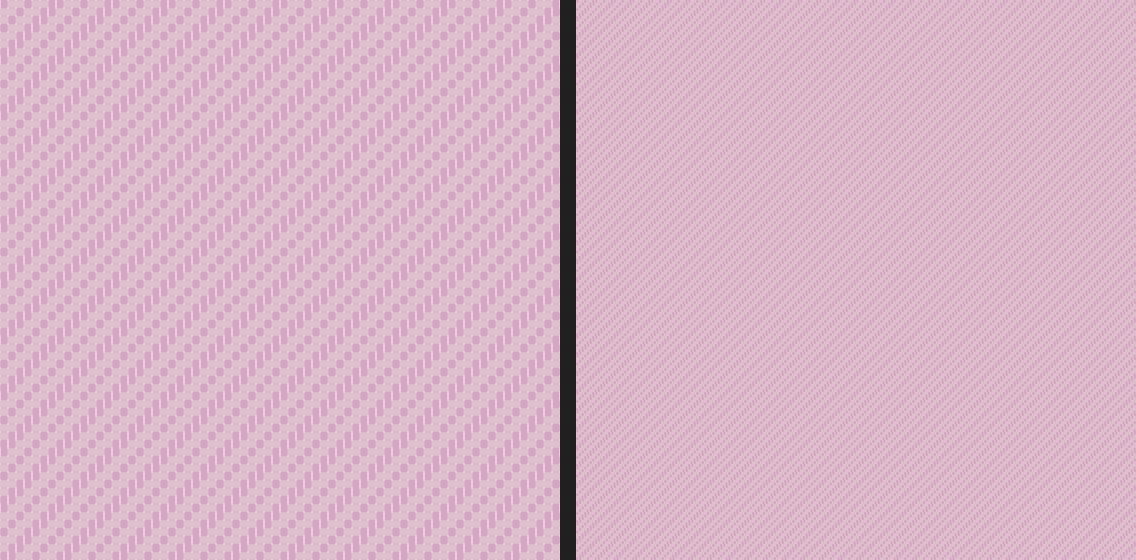
Left, the tile; right, the same tile 3 across and 3 down.
Write a WebGL 2 fragment shader that draws this pattern.

```glsl
#version 300 es
precision highp float;
// Two-tone diagonal twill: 70 by 70 threads, 10 by 10 repeats, pale ground in the gaps.

uniform vec2 u_resolution;
out vec4 outColor;

// True where the vertical warp passes over the horizontal weft:
// two over, two under, one over, two under, stepping one thread per row.
bool warpOver(vec2 cell) {
  float phase = mod(cell.x - cell.y + 0.5, 7.0);
  return phase < 2.0 || abs(phase - 4.5) < 0.5;
}

vec3 weave(vec2 uv) {
  const vec3 warp = vec3(0.83, 0.65, 0.76);
  const vec3 weft = vec3(0.87, 0.75, 0.80);
  const vec3 sunkenWarp = vec3(0.85, 0.70, 0.78);
  const vec3 ground = vec3(1.0, 0.94, 0.98);

  vec2 threads = uv * 70.0;
  vec2 cell = floor(threads);
  vec2 local = threads - cell - 0.5;
  bool onWarp = abs(local.x) < 0.435;
  bool onWeft = abs(local.y) < 0.405;
  bool over = warpOver(cell);

  // The weft bridges a gap unless warps cover it on both sides.
  if (onWeft) {
    if (onWarp) return over ? warp : weft;
    return over && warpOver(cell + vec2(sign(local.x), 0.0)) ? ground : weft;
  }

  // Between wefts, a warp is shaded where it dives under one.
  if (!onWarp) return ground;
  return over ? warp : sunkenWarp;
}

void main() {
  // Average a 4 by 4 grid of samples to smooth the thread edges.
  vec3 color = vec3(0.0);
  for (int j = 0; j < 4; j++) {
    for (int i = 0; i < 4; i++) {
      vec2 offset = (vec2(i, j) + 0.5) / 4.0 - 0.5;
      color += weave((gl_FragCoord.xy + offset) / u_resolution);
    }
  }
  outColor = vec4(color / 16.0, 1.0);
}
```
